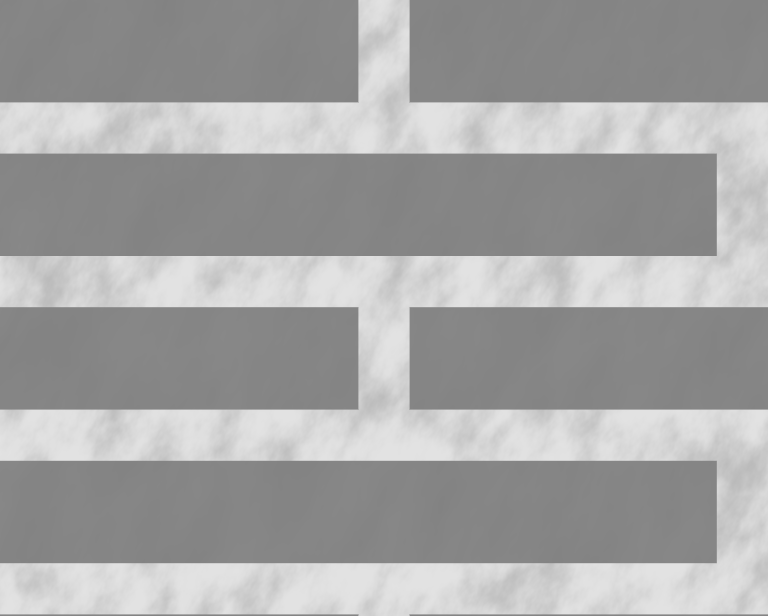
Give the GLSL for this pattern, as a WebGL 2 fragment shader.

```glsl
#version 300 es
precision highp float;

uniform vec2 u_resolution;
out vec4 fragColor;

// Lengths in canvas widths
const float JOINT = 1.0 / 15.0;
const vec2 PITCH = vec2(1.0, 0.2);

const vec3 BRICK_GREY = vec3(0.522);
const vec3 MORTAR_LIGHT = vec3(0.885);
const vec3 MORTAR_WORN = vec3(0.72);

// Stain centre in xy, radius in z
const vec3 STAINS[4] = vec3[4](
    vec3(0.98, 0.61, 0.08), vec3(0.99, 0.27, 0.08),
    vec3(0.22, 0.16, 0.09), vec3(0.06, 0.36, 0.06));

vec2 gradientAt(vec2 cell) {
    vec3 q = fract(cell.xyx * vec3(0.1031, 0.1030, 0.0973));
    q += dot(q, q.yzx + 33.33);
    float angle = 6.28318 * fract((q.x + q.y) * q.z);
    return vec2(cos(angle), sin(angle));
}

float gradientNoise(vec2 p) {
    vec2 i = floor(p);
    vec2 f = p - i;
    vec2 w = f * f * f * (f * (f * 6.0 - 15.0) + 10.0);
    vec2 e = vec2(1.0, 0.0);
    float a = dot(gradientAt(i), f);
    float b = dot(gradientAt(i + e.xy), f - e.xy);
    float c = dot(gradientAt(i + e.yx), f - e.yx);
    float d = dot(gradientAt(i + e.xx), f - e.xx);
    return mix(mix(a, b, w.x), mix(c, d, w.x), w.y);
}

float fbm(vec2 p, int octaves) {
    float sum = 0.0;
    float amplitude = 0.6;
    for (int i = 0; i < octaves; i++) {
        sum += amplitude * gradientNoise(p);
        p = mat2(1.9, 0.5, -0.5, 1.9) * p + 7.3;
        amplitude *= 0.55;
    }
    return sum;
}

float boxDistance(vec2 p, vec2 halfSize) {
    vec2 d = abs(p) - halfSize;
    return length(max(d, 0.0)) + min(max(d.x, d.y), 0.0);
}

// Running bond: alternate rows shift, cells split mid-joint
float brickDistance(vec2 p, vec2 pitch, float joint) {
    vec2 halfSize = 0.5 * (pitch - joint);
    float row = floor((p.y + 0.5 * joint) / pitch.y);
    float centreX = mod(row, 2.0) * halfSize.x;
    vec2 local = p - vec2(centreX, row * pitch.y + halfSize.y);
    local.x -= pitch.x * round(local.x / pitch.x);
    return boxDistance(local, halfSize);
}

float stainAmount(vec2 p) {
    float sum = 0.0;
    for (int i = 0; i < STAINS.length(); i++) {
        vec2 d = (p - STAINS[i].xy) / STAINS[i].z;
        sum += exp(-dot(d, d));
    }
    return sum;
}

vec3 mortarColour(vec2 p) {
    vec2 slanted = vec2(p.x + 0.3 * p.y, p.y);
    float cloud = fbm(slanted * vec2(19.0, 13.0) + 3.7, 5);
    cloud += 0.25 * gradientNoise(p * 5.0 + 11.2);
    float wear = smoothstep(-0.3, 0.75, cloud + 0.22 * stainAmount(p));
    return mix(MORTAR_LIGHT, MORTAR_WORN, wear);
}

vec3 brickColour(vec2 p) {
    vec2 slanted = vec2(p.x + 0.35 * p.y, p.y);
    return BRICK_GREY + 0.022 * fbm(slanted * vec2(15.0, 7.0) + 21.4, 4);
}

void main() {
    // Measured from the top left, in canvas widths
    vec2 p = vec2(gl_FragCoord.x, u_resolution.y - gl_FragCoord.y) / u_resolution.x;
    float pixel = 1.0 / u_resolution.x;
    float edge = brickDistance(p, PITCH, JOINT);
    float coverage = clamp(0.5 - edge / pixel, 0.0, 1.0);
    fragColor = vec4(mix(mortarColour(p), brickColour(p), coverage), 1.0);
}
```
